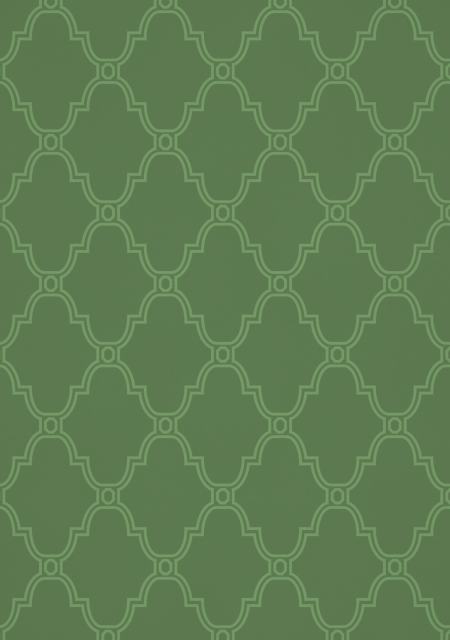
A WebGL 2 fragment shader for this pattern:

```glsl
#version 300 es
precision highp float;
// Quatrefoil trellis of double lines on a plain green ground, with a small
// chamfered ring at every crossing. The plane is folded into one half-cell
// around a crossing, where elliptical arcs and straight bars are measured.
uniform vec2 u_resolution;
out vec4 fragColor;

float hash(vec2 p) {
  p = fract(p * vec2(0.1031, 0.1137));
  p += dot(p, p.yx + 33.33);
  return fract((p.x + p.y) * p.x * 97.0);
}

float noise(vec2 p) {
  vec2 i = floor(p), f = fract(p);
  f = f * f * (3.0 - 2.0 * f);
  return mix(mix(hash(i), hash(i + vec2(1, 0)), f.x),
             mix(hash(i + vec2(0, 1)), hash(i + vec2(1, 1)), f.x), f.y);
}

// Approximate signed distance to an ellipse with radii r
float ellipse(vec2 d, vec2 r) {
  float k = length(d / r);
  return k * (k - 1.0) / length(d / (r * r));
}

// Distance to an axis-aligned bar from a to b, with square ends
float bar(vec2 p, vec2 a, vec2 b) {
  vec2 d = abs(p - 0.5 * (a + b)) - 0.5 * (b - a);
  return max(max(d.x, d.y), 0.0);
}

// Signed distance to a box with chamfered corners
float chamferBox(vec2 p, vec2 halfSize, float cut) {
  vec2 d = abs(p) - halfSize;
  return max(max(d.x, d.y), (d.x + d.y + cut) * 0.7071);
}

float trellis(vec2 pos) {
  // Fold by mirror lines, then by the half turn between two crossings
  vec2 cell = vec2(68.8, 85.0);
  vec2 p = abs(mod(pos + cell, 2.0 * cell) - cell);
  if (p.y > 0.5 * cell.y) p = cell - p;

  // Inner bell, flat across its crown
  vec2 d = vec2(max(p.x - 7.4, 0.0), 45.0 - p.y);
  float dist = abs(ellipse(d, vec2(17.0, 31.5)));

  // Outer arc from the bracket down to the step
  float arc = abs(ellipse(d, vec2(23.7, 38.0)));
  dist = min(dist, max(arc, max(12.5 - p.x, p.y - 38.8)));

  // Bracket beside the ring, and the stepped shoulder
  dist = min(dist, bar(p, vec2(12.5, -1.0), vec2(12.5, 8.0)));
  dist = min(dist, bar(p, vec2(30.8, 38.8), vec2(44.4, 38.8)));
  dist = min(dist, bar(p, vec2(44.4, 38.8), vec2(44.4, 46.0)));

  // Ring at the crossing
  return min(dist, abs(chamferBox(p, vec2(6.4, 8.2), 4.0)));
}

void main() {
  // The canvas is 768 units high; y runs down from the top edge
  float unit = 768.0 / u_resolution.y;
  vec2 pos = gl_FragCoord.xy * unit;
  pos.y = 768.0 - pos.y;

  float soft = max(0.75 * unit, 0.8);
  float dist = trellis(pos - vec2(198.6, 0.5));
  float line = 1.0 - smoothstep(1.7 - soft, 1.7 + soft, dist);

  vec3 ground = vec3(0.36, 0.475, 0.31);
  vec3 stroke = vec3(0.455, 0.595, 0.40);
  vec3 color = mix(ground, stroke, line);

  // Faint uneven print and slightly darker borders
  color *= 1.0 + 0.012 * (noise(pos / 60.0) - 0.5) + 0.012 * (noise(pos / 2.5) - 0.5);
  vec2 centered = gl_FragCoord.xy / u_resolution - 0.5;
  color *= 1.01 - 0.06 * dot(centered, centered);
  fragColor = vec4(color, 1.0);
}
```
